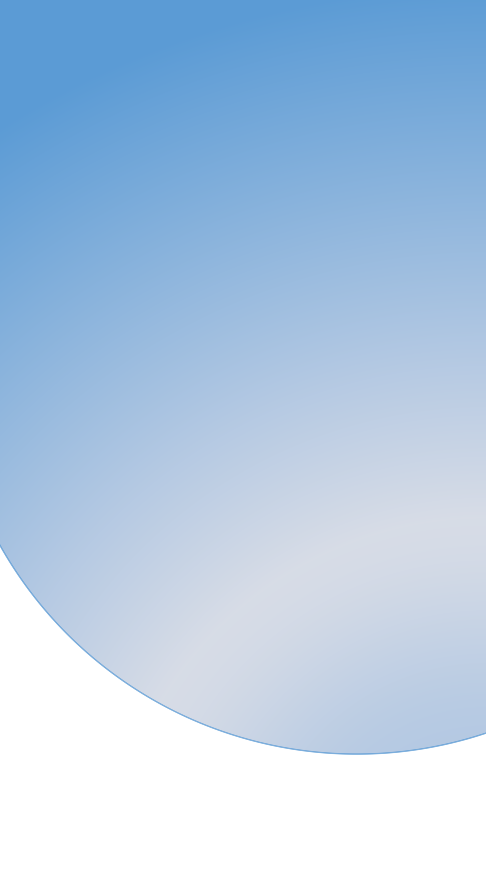
A WebGL 2 fragment shader for this background:

```glsl
#version 300 es
precision highp float;
// A blue panel with a round lower edge over a white page.
// Concentric colour bands spread from the lower right corner,
// brightest on a pale ring; a thin blue line traces the curved edge.

uniform vec2 u_resolution;
out vec4 outColor;

const vec3 BLUE = vec3(0.357, 0.608, 0.835);

// Colour of the panel at a distance from the gradient centre.
vec3 radialGradient(float radius) {
    vec3 mist = vec3(0.708, 0.788, 0.888);
    vec3 pale = vec3(0.842, 0.862, 0.902);
    vec3 color = mix(mist, pale, smoothstep(0.30, 0.80, radius));
    color = mix(color, mist, clamp((radius - 0.78) / 0.32, 0.0, 1.0));
    return mix(color, BLUE, clamp((radius - 1.10) / 0.77, 0.0, 1.0));
}

// Signed distance to a disc stretched upward without end.
float panelDistance(vec2 p) {
    vec2 q = p - vec2(0.734, 1.134);
    q.y = min(q.y, 0.0);
    return length(q) - 0.842;
}

void main() {
    // One unit is the canvas width.
    vec2 p = gl_FragCoord.xy / u_resolution.x;
    float pixel = 1.0 / u_resolution.x;

    // Panel over the white page
    float d = panelDistance(p);
    float inside = 1.0 - smoothstep(-0.5 * pixel, 0.5 * pixel, d);
    vec3 color = mix(vec3(1.0), radialGradient(length(p - vec2(1.0, 0.0))), inside);

    // Fine outline
    float line = 1.0 - smoothstep(0.0, pixel, abs(d) - 0.0005);
    color = mix(color, BLUE, 0.75 * line);

    outColor = vec4(color, 1.0);
}
```
